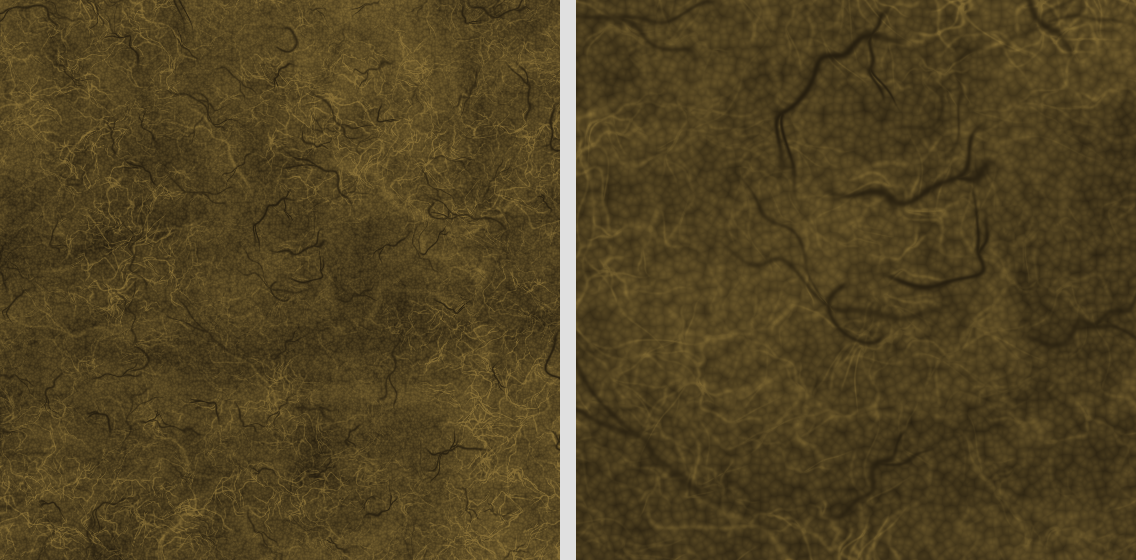
Left: the whole. Right: its middle third, enlarged.
Give the GLSL for this texture, as a three.js fragment shader.

```glsl
// Forest-floor mat: mottled olive-brown earth tangled with pale and dark rootlets.
// Layered sines shade the soil, cellular noise adds grain, and jittered cells
// scatter forked, wriggling strands and small curled hooks.
varying vec2 vUv;

const float TAU = 6.28318;
const vec3 SHADOW = vec3(0.15, 0.119, 0.058);
const vec3 STRAW = vec3(0.52, 0.428, 0.208);

vec2 hash2(vec2 p) {
  vec2 q = vec2(dot(p, vec2(127.1, 311.7)), dot(p, vec2(269.5, 183.3)));
  return fract(sin(q) * 43758.55);
}

vec2 rotate(vec2 p, float angle) {
  float c = cos(angle), s = sin(angle);
  return vec2(c * p.x + s * p.y, c * p.y - s * p.x);
}

// Warped sines, roughly -1 to 1
float layeredSines(vec2 p) {
  float sum = 0.0, amp = 0.5;
  for (int i = 0; i < 6; i++) {
    p = rotate(p, 0.9) * 1.65 + 1.7;
    p += 0.65 * sin(p.yx * 1.2);
    sum += amp * sin(p.x) * sin(p.y);
    amp *= 0.74;
  }
  return sum;
}

// Distance to the nearest scattered point, in cells
float cellular(vec2 p) {
  vec2 id = floor(p);
  float nearest = 2.0;
  for (int y = -1; y <= 1; y++)
    for (int x = -1; x <= 1; x++) {
      vec2 cell = id + vec2(float(x), float(y));
      nearest = min(nearest, length(cell + hash2(cell) - p));
    }
  return nearest;
}

// Soft line profile
float stroke(float dist, float width) {
  float d = dist / width;
  return exp(-d * d);
}

// One tapered, wavy strand with a side fork
float strand(vec2 p, vec2 rnd, float halfLen, float width, float bend) {
  p = rotate(p, rnd.x * TAU) / halfLen;
  float phase = rnd.y * 40.0, curl = bend * (rnd.y * 2.0 - 1.0);
  float curve = curl * (p.x * p.x - 0.3)
              + 0.09 * sin(p.x * 4.0 + phase) + 0.045 * sin(p.x * 11.0 + phase * 1.7);
  float slope = 2.0 * curl * p.x
              + 0.36 * cos(p.x * 4.0 + phase) + 0.5 * cos(p.x * 11.0 + phase * 1.7);
  float forkTilt = rnd.x > 0.5 ? 0.65 : -0.65;
  float fork = forkTilt * max(p.x - rnd.y * 0.6 + 0.2, 0.0);
  float offset = p.y - curve;
  float dist = min(abs(offset), abs(offset - fork)) * halfLen * inversesqrt(1.0 + slope * slope);
  float ends = 1.0 - smoothstep(0.6, 1.0, abs(p.x));
  return stroke(dist, width * mix(1.25, 0.6, p.x * 0.5 + 0.5)) * ends;
}

// An open ring
float hook(vec2 p, vec2 rnd, float radius, float width) {
  p = rotate(p, rnd.x * TAU);
  float gap = smoothstep(0.0, 0.4, abs(atan(p.y, p.x)) - rnd.y * 2.0);
  return stroke(abs(length(p * vec2(1.0, 1.2)) - radius), width) * gap;
}

// Strands scattered one per cell; width is in canvas units
float strandLayer(vec2 uv, float cells, float seed, float density, float width, float bend) {
  vec2 p = uv * cells, id = floor(p);
  float cover = 0.0;
  for (int y = -1; y <= 1; y++)
    for (int x = -1; x <= 1; x++) {
      vec2 cell = id + vec2(float(x), float(y));
      vec2 spot = hash2(cell + seed), rnd = hash2(cell + seed + 71.3);
      vec2 kind = hash2(cell + seed + 137.9);
      float ink = strand(p - cell - spot, rnd, 0.4 + 0.5 * kind.y, width * cells, bend);
      cover = max(cover, ink * step(kind.x, density) * (0.35 + 0.65 * rnd.y));
    }
  return cover;
}

// Sparse hooks kept inside their cells
float hookLayer(vec2 uv, float cells, float seed, float density, float width) {
  vec2 p = uv * cells, cell = floor(p);
  vec2 rnd = hash2(cell + seed), kind = hash2(cell + seed + 31.7);
  vec2 centre = cell + 0.3 + 0.4 * rnd;
  return hook(p - centre, rnd.yx, 0.1 + 0.12 * kind.y, width * cells) * step(kind.x, density);
}

void main() {
  // Small wriggles bend every strand
  vec2 uv = vUv + 0.006 * sin(vUv.yx * vec2(33.0, 29.0) + 4.0 * sin(vUv * 11.0));
  uv += 0.0024 * sin(uv.yx * vec2(127.0, 113.0) + 3.0 * sin(uv * 41.0));

  // Soil: broad patches, blotches, dark hollows and grain
  float patches = layeredSines(vUv * 2.4 + 3.0);
  float blotches = layeredSines(vUv * 15.0 + 8.0);
  float hollows = smoothstep(0.3, 0.95, layeredSines(vUv * 5.0 + 14.0));
  float grain = cellular(vUv * 85.0) + 1.3 * cellular(vUv * 210.0 + 9.0) - 1.15;
  float tone = 0.301 + 0.085 * patches + 0.042 * blotches - 0.05 * hollows - 0.085 * grain;

  // Pale roots: soft thick ones, medium ones, a fine tangle and short hairs
  float thick = strandLayer(uv, 4.0, 5.0, 0.3, 0.009, 0.4);
  float medium = strandLayer(uv, 6.0, 19.0, 0.45, 0.0024, 0.7);
  float tangle = 0.0;
  for (int i = 0; i < 7; i++) {
    float layer = float(i);
    tangle += strandLayer(uv, 9.0 + 3.6 * layer, 40.0 + 13.0 * layer, 0.6, 0.0013, 0.8);
  }
  float clumps = smoothstep(-0.5, 0.6, layeredSines(vUv * 4.0 + 21.0));
  tone += thick * (0.085 + 0.04 * blotches) + 0.13 * medium;
  tone += 0.16 * min(tangle, 1.2) * mix(0.3, 1.0, clumps);

  // Dark twigs and curls lie on top
  float dark = strandLayer(uv, 10.0, 211.0, 0.24, 0.0024, 0.9);
  dark = max(dark, strandLayer(uv, 17.0, 257.0, 0.2, 0.0019, 0.9));
  dark = max(dark, 0.8 * hookLayer(uv, 7.0, 301.0, 0.15, 0.0024));
  tone = mix(tone, 0.14, 0.9 * dark);

  gl_FragColor = vec4(mix(SHADOW, STRAW, clamp((tone - 0.15) / 0.37, 0.0, 1.0)), 1.0);
}
```
